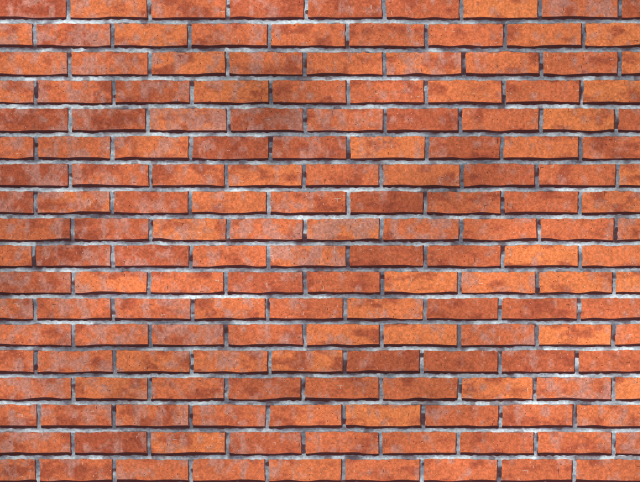
A Shadertoy shader for this texture:

```glsl
// Weathered brick wall in running bond: orange-red stretchers, pale bed joints
// and a dark shadow under each brick. Each pixel finds its course and nearest
// joints; hashes vary the bricks, and value noise adds wear and ragged edges.

// Layout, in canvas heights, measured from the top left
const float WALL_WIDTH   = 1.327;
const float COURSE       = 0.0565;  // course spacing
const float FIRST_BED    = 0.045;   // first bed joint below the top
const float BED_DRIFT    = 0.0095;  // sag of the courses in the upper wall
const float DRIFT_SPAN   = 0.69;
const float PITCH_TOP    = 0.1629;  // brick plus joint, top and bottom of wall
const float PITCH_BOTTOM = 0.1593;
const float EVEN_JOINT   = 0.4714;  // a reference head joint for each parity
const float ODD_JOINT    = 0.3970;
const float JOINT_JITTER = 0.045;   // fraction of a brick
const float BED_HALF     = 0.0041;  // half widths of the mortar
const float HEAD_HALF    = 0.0038;
const float SHADOW_WIDTH = 0.0056;
const float CORNER       = 0.0022;
const float WOBBLE       = 0.0022;
const float SOFTNESS     = 0.0014;
const float WALL_SHADING = 0.42;    // strength of the broad light and dark areas

// Colours
const vec3 BRICK        = vec3(0.83, 0.45, 0.30);
const vec3 BRICK_DARK   = vec3(0.60, 0.29, 0.22);
const vec3 BRICK_ORANGE = vec3(0.91, 0.52, 0.32);
const vec3 BLOOM        = vec3(0.76, 0.54, 0.49);
const vec3 MORTAR       = vec3(0.43, 0.43, 0.47);
const vec3 MORTAR_LIGHT = vec3(0.83, 0.87, 0.89);
const vec3 SHADOW       = vec3(0.25, 0.14, 0.15);

float hash(vec2 p) {
    vec3 q = fract(p.xyx * 0.1031);
    q += dot(q, q.yzx + 33.33);
    return fract((q.x + q.y) * q.z);
}

float noise(vec2 p) {
    vec2 cell = floor(p), f = fract(p);
    f = f * f * (3.0 - 2.0 * f);
    float low  = mix(hash(cell), hash(cell + vec2(1, 0)), f.x);
    float high = mix(hash(cell + vec2(0, 1)), hash(cell + vec2(1, 1)), f.x);
    return mix(low, high, f.y);
}

float fbm(vec2 p) {
    float sum = 0.0, weight = 0.5;
    for (int i = 0; i < 4; i++) {
        sum += weight * noise(p);
        p = p * 2.03 + 17.7;
        weight *= 0.5;
    }
    return sum / 0.9375;
}

// Fired clay with its own tone, blotches, pale bloom, grain and pits
vec3 brickColor(vec2 p, vec2 id) {
    float tone = hash(id + 3.1);
    float age = 1.0 - smoothstep(0.0, 0.85, p.x);  // the left side is duller
    vec3 color = mix(BRICK, BRICK_ORANGE, smoothstep(0.55, 1.0, tone) * (1.0 - 0.6 * age));
    color = mix(color, BRICK_DARK, smoothstep(0.42, 0.0, tone) * (0.4 + 0.25 * age));

    float blotch = fbm(p * vec2(26.0, 44.0) + id * 7.3);
    color = mix(color, BRICK_DARK, smoothstep(0.5, 0.8, blotch + 0.06 * age) * 0.65);

    float bloom = fbm(p * vec2(60.0, 45.0) + id * 3.7 + 40.0);
    float bloomAmount = 0.13 * age + 0.16 * step(0.84, hash(id + 9.4));
    color = mix(color, BLOOM, smoothstep(0.52, 0.85, bloom + bloomAmount) * 0.75);

    float grain = noise(p * 210.0) + noise(p * 390.0 + 8.0) - 1.0;
    color *= 1.0 + 0.16 * grain;
    color = mix(color, SHADOW, smoothstep(0.92, 1.0, noise(p * 190.0 + 71.0)) * 0.4);
    return mix(color, MORTAR_LIGHT, smoothstep(0.92, 1.0, noise(p * 170.0 + 23.0)) * 0.4);
}

void mainImage(out vec4 fragColor, in vec2 fragCoord) {
    vec2 uv = fragCoord / iResolution.xy;
    vec2 p = vec2(uv.x * WALL_WIDTH, 1.0 - uv.y);
    float soft = max(SOFTNESS, 0.75 / iResolution.y);

    // Course and signed distance to its nearest bed joint (negative above it)
    vec2 q = p + WOBBLE * (vec2(noise(p * 28.0), noise(p * 22.0 + 50.0)) - 0.5);
    float depth = q.y - FIRST_BED;
    depth -= BED_DRIFT * max(sin(3.14159 * depth / DRIFT_SPAN), 0.0);
    float course = depth / COURSE + 1.0;
    float row = floor(course);
    float bed = (course - floor(course + 0.5)) * COURSE;

    // Nearest head joint, shifted by half a brick on alternate courses
    float pitch = mix(PITCH_TOP, PITCH_BOTTOM, p.y);
    float along = (q.x - mix(EVEN_JOINT, ODD_JOINT, mod(row, 2.0))) / pitch;
    float joint = floor(along + 0.5);
    float jitter = JOINT_JITTER * (hash(vec2(joint, row) + 20.0) - 0.5);
    float head = (along - joint - jitter) * pitch;
    vec2 id = vec2(joint + step(0.0, head), row) + 30.0;

    // Rounded brick outline with a ragged edge, positive inside the brick
    vec2 inset = abs(vec2(head, bed)) - vec2(HEAD_HALF, BED_HALF);
    float edge = CORNER - length(max(CORNER - inset, 0.0));
    edge += 0.0026 * (noise(p * 130.0 + 5.0) - 0.5);
    float brick = smoothstep(-soft, soft, edge);

    // Mortar: a pale line along the beds, greyer in the head joints and recesses
    float onBed = smoothstep(0.003, -0.003, inset.y);
    float pale = fbm(p * vec2(30.0, 60.0) + 60.0) - 0.5;
    float patchy = noise(p * vec2(5.0, 16.0) + 33.0) - 0.5;
    float light = mix(0.25, 0.56, onBed) + 1.5 * pale + 0.6 * patchy + 70.0 * bed * onBed;
    vec3 mortar = mix(MORTAR, MORTAR_LIGHT, clamp(light, 0.0, 1.0));
    float recess = smoothstep(0.62, 0.85, noise(p * vec2(50.0, 80.0) + 90.0));
    mortar = mix(mortar, SHADOW, recess * mix(0.75, 0.35, onBed));
    mortar *= 0.9 + 0.2 * noise(p * 300.0);

    // Shadow under each brick, and a thinner one at its right end
    float reach = SHADOW_WIDTH * (0.55 + 0.7 * noise(p * vec2(30.0, 12.0) + 11.0));
    float under = smoothstep(reach + soft, reach - soft, inset.y) * step(bed, 0.0);
    float side = smoothstep(0.4 * reach + soft, 0.4 * reach - soft, inset.x) * step(head, 0.0);
    vec3 face = mix(brickColor(p, id), SHADOW, max(under * 0.95, side * 0.75));

    // Broad shading over several courses
    float shading = fbm(p * vec2(3.5, 5.0) + 12.0) - 0.5;
    vec3 color = mix(mortar, face, brick) * (1.0 + WALL_SHADING * shading);
    fragColor = vec4(clamp(color, 0.0, 1.0), 1.0);
}
```
